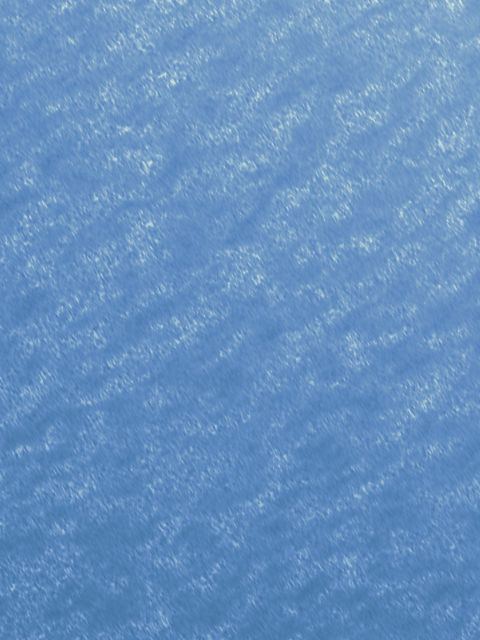
Write a Shadertoy shader that draws this texture.

```glsl
// Sunlit blue sea seen from above, with slanting swells, ripple crests and fine glints.

float hash(vec2 cell) {
    uvec2 q = uvec2(ivec2(cell)) * uvec2(1597334673u, 381201580u);
    uint n = (q.x ^ q.y) * 1597334673u;
    n = (n ^ (n >> 15)) * 224682251u;
    return float((n ^ (n >> 13)) & 65535u) / 65535.0;
}

// Smooth value noise, centred on zero
float noise(vec2 p) {
    vec2 cell = floor(p), f = fract(p);
    f = f * f * (3.0 - 2.0 * f);
    float low = mix(hash(cell), hash(cell + vec2(1, 0)), f.x);
    float high = mix(hash(cell + vec2(0, 1)), hash(cell + vec2(1, 1)), f.x);
    return mix(low, high, f.y) - 0.5;
}

// Noise stretched along a direction given in degrees
float streaks(vec2 p, float degrees, vec2 frequency) {
    float a = radians(degrees);
    vec2 along = vec2(cos(a), sin(a));
    vec2 q = vec2(dot(p, along), dot(p, vec2(-along.y, along.x)));
    return noise(q * frequency + degrees * 3.7);
}

// Water colour for a given lightness, from deep blue to pale glint
vec3 waterColor(float tone) {
    float green = 0.465 + 0.8 * (tone - 0.27);
    float blue = 0.75 + 0.27 * (tone - 0.36) - 0.8 * max(0.36 - tone, 0.0);
    return vec3(tone, green, blue);
}

void mainImage(out vec4 fragColor, in vec2 fragCoord) {
    vec2 uv = fragCoord / iResolution.xy;
    vec2 p = fragCoord / iResolution.y;

    // Bend the wave fronts so that they do not run straight
    vec2 bent = p + 0.012 * vec2(noise(p * 21.0), noise(p * 21.0 + 40.0));

    // Steep diagonal swells, crossed by short, flatter crests
    float swell = streaks(bent, 50.0, vec2(7.0, 34.0));
    float ripple = streaks(bent, 14.0, vec2(25.0, 58.0))
                 + 0.8 * streaks(bent, 36.0, vec2(30.0, 88.0));
    float wave = 0.7 * swell + ripple;
    float crest = smoothstep(-0.35, 0.55, wave);

    // Fine steep glitter, brightest on the crests
    float grain = 0.6 * streaks(p, -57.0, vec2(125.0, 340.0))
                + 0.6 * streaks(p, -64.0, vec2(210.0, 430.0));
    float glint = smoothstep(0.08, 0.5, grain) * crest;

    // Light grows toward the upper right
    float light = 0.313 + 0.12 * uv.y + 0.05 * uv.x * uv.y + 0.02 * uv.x;
    float contrast = mix(0.85, 1.2, uv.y);
    float relief = 0.055 * swell + 0.075 * ripple
                 + grain * (0.08 + 0.16 * crest) + 0.13 * glint;

    fragColor = vec4(clamp(waterColor(light + contrast * relief), 0.0, 1.0), 1.0);
}
```
